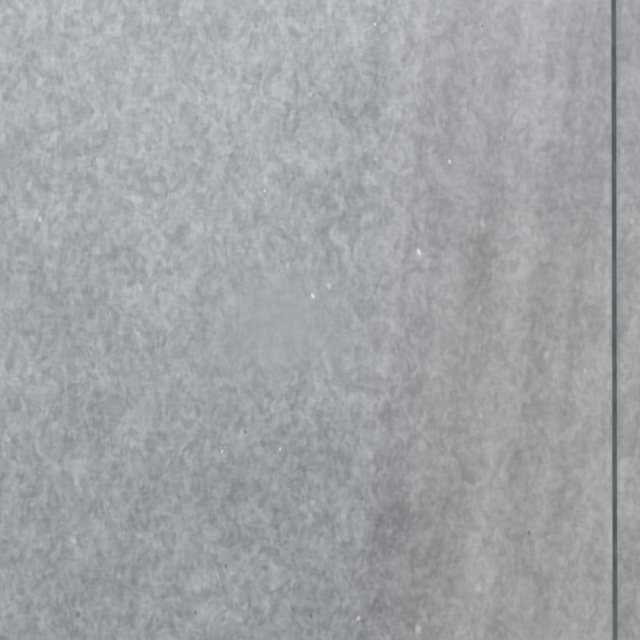
Reproduce this texture procedurally as a WebGL 1 fragment shader.

```glsl
precision highp float;
// Grey stone tile with fine mottled grain, leaning streaks and a dark vertical joint.
uniform vec2 u_resolution;

const vec3 STONE_TINT = vec3(-0.010, 0.002, 0.017);
const vec3 WARM_TINT = vec3(0.007, 0.001, -0.008);
const vec3 JOINT_COLOR = vec3(0.35, 0.37, 0.38);
const float JOINT_X = 0.960;
const float JOINT_HALF_WIDTH = 0.0036;

float hash(vec2 p) {
  vec3 q = fract(p.xyx * vec3(0.1031, 0.1030, 0.0973));
  q += dot(q, q.yzx + 33.33);
  return fract((q.x + q.y) * q.z);
}

vec2 hash2(vec2 p) {
  return vec2(hash(p + 17.3), hash(p + 71.9));
}

// Cellular noise: random cell values blended by distance, about -1 to 1
float softCells(vec2 p) {
  vec2 cell = floor(p);
  vec2 local = p - cell;
  float total = 0.0;
  float weights = 0.0;
  for (int j = -1; j <= 1; j++) {
    for (int i = -1; i <= 1; i++) {
      vec2 offset = vec2(float(i), float(j));
      vec2 d = offset + hash2(cell + offset) - local;
      float w = exp(-6.0 * dot(d, d));
      total += w * (hash(cell + offset) * 2.0 - 1.0);
      weights += w;
    }
  }
  return total / weights;
}

// Soft uneven dots in a few randomly chosen grid cells
float specks(vec2 p, float scale, float share, float seed) {
  vec2 q = p * scale + seed;
  vec2 cell = floor(q);
  vec2 center = 0.35 + 0.3 * hash2(cell);
  float radius = mix(0.14, 0.30, hash(cell + 5.7));
  vec2 d = (fract(q) - center) * vec2(1.3, 0.9);
  d.x += 0.35 * d.y * (hash(cell + 8.9) * 2.0 - 1.0);
  float chosen = step(1.0 - share, hash(cell + 43.1));
  return chosen * (1.0 - smoothstep(radius * 0.25, radius, length(d)));
}

float band(float x, float center, float width) {
  float d = (x - center) / width;
  return exp(-d * d);
}

// Broad light falling from the upper left, with cloudy variation
float lighting(vec2 uv) {
  vec2 fromCorner = uv - vec2(0.0, 0.95);
  float glow = exp(-4.0 * dot(fromCorner, fromCorner));
  return 0.637 + 0.072 * (uv.y - 0.5) + 0.036 * glow
    + 0.020 * softCells(uv * 4.0 + 3.0)
    + 0.012 * softCells(uv * 11.0 + 21.0);
}

// Mottling and fine crossed strokes, mostly upright
float grain(vec2 uv) {
  vec2 p = uv + 0.003 * sin(uv.yx * 61.0 + 2.0 * sin(uv * 37.0));
  return 0.018 * softCells(p * vec2(40.0, 30.0) + 9.0)
    + 0.032 * softCells(p * vec2(105.0, 76.0) + 31.0)
    + 0.034 * softCells(p * vec2(205.0, 115.0) + 57.0)
    + 0.020 * softCells(p * vec2(110.0, 210.0) + 73.0);
}

// Long leaning sediment streaks on the right side
float streaks(vec2 uv) {
  float s = uv.x - 0.12 * uv.y - 0.03 * uv.y * (1.0 - uv.y);
  float area = smoothstep(0.48, 0.64, uv.x);
  float fine = 0.024 * softCells(vec2(s * 34.0, uv.y * 1.3) + 13.0)
    + 0.015 * softCells(vec2(s * 85.0, uv.y * 2.6) + 27.0);
  float upper = band(s, 0.674, 0.016) * band(uv.y, 0.68, 0.30);
  float lower = band(s, 0.566, 0.018) * band(uv.y, 0.15, 0.30);
  float pale = band(s, 0.640, 0.010) + band(s, 0.735, 0.016);
  return area * (fine - 0.048 * upper - 0.036 * lower + 0.016 * pale);
}

void main() {
  vec2 uv = gl_FragCoord.xy / u_resolution;
  float pixel = 1.0 / u_resolution.x;

  // Stone tone, with a worn patch and calmer grain near the streaks
  vec2 warped = uv + 0.02 * sin(uv.yx * 23.0);
  float patchDistance = length((warped - vec2(0.42, 0.49)) * vec2(0.9, 1.2));
  float roughness = mix(0.32, 1.0, smoothstep(0.0, 0.17, patchDistance));
  roughness *= mix(1.08, 0.78, smoothstep(0.55, 0.75, uv.x));
  float tone = lighting(uv) + roughness * grain(uv) + streaks(uv);

  // Pale flecks and dark pits
  tone += 0.075 * specks(uv, 30.0, 0.040, 11.0);
  tone += 0.180 * specks(uv, 42.0, 0.004, 83.0);
  tone -= 0.130 * specks(uv, 38.0, 0.008, 29.0);

  float warmth = smoothstep(0.45, 0.75, uv.x) * (1.0 - 0.6 * uv.y);
  vec3 color = vec3(tone) + STONE_TINT + WARM_TINT * warmth;

  // Joint between the tiles, with a faint worn rim
  float fromJoint = uv.x - JOINT_X + 0.002 * (uv.y - 0.5);
  color += 0.022 * band(fromJoint, -0.010, 0.004);
  color -= 0.030 * band(fromJoint, 0.006, 0.004);
  float softness = max(pixel, 0.0018);
  float joint = 1.0 - smoothstep(JOINT_HALF_WIDTH - softness,
    JOINT_HALF_WIDTH + softness, abs(fromJoint));
  vec3 jointColor = JOINT_COLOR + 0.03 * softCells(uv * vec2(90.0, 40.0));
  color = mix(color, jointColor, joint);

  gl_FragColor = vec4(clamp(color, 0.0, 1.0), 1.0);
}
```
